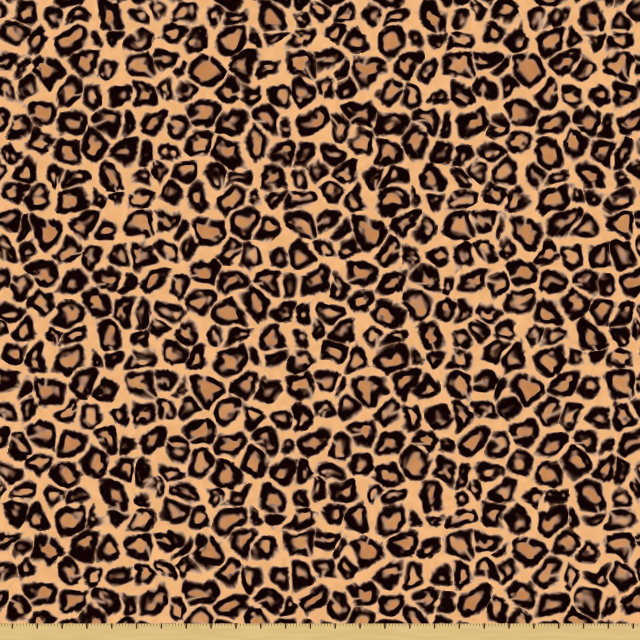
A three.js fragment shader for this pattern:

```glsl
// Leopard print: a repeating tile of scattered sites forms a weighted Voronoi
// diagram; each shrunken, rounded cell is a dark rosette with a small tan heart.
// A pale measuring strip with plain tick marks runs along the lower edge.
varying vec2 vUv;

const float CELLS = 24.0;          // spots across the canvas
const float TILE = 6.0;            // spots before the print repeats
const float JITTER = 0.72;         // scatter of the sites
const float SIZE_SPREAD = 0.3;     // difference between big and small spots
const float ROUNDING = 13.0;       // higher gives sharper corners
const float GAP = 0.048;           // half the gap between spots
const float RING = 0.235;          // thickness of the dark ring in big spots
const float BLUR = 0.076;          // softness of the edges
const float WOBBLE = 0.15;         // unevenness of the outlines
const float WARP = 0.3;            // bending of the whole print
const float NOTCH = 0.055;         // half width of the breaks in the rings
const float STRIP_TOP = 0.026;     // height of the measuring strip
const float TICK_STEP = 0.0388;    // distance between main ticks

const vec3 GROUND = vec3(0.945, 0.712, 0.485);
const vec3 HEART = vec3(0.77, 0.52, 0.32);
const vec3 DARK = vec3(0.07, 0.015, 0.02);
const vec3 HALO = vec3(-0.02, 0.035, 0.115);
const vec3 STRIP = vec3(0.87, 0.75, 0.51);

vec2 hash2(vec2 p) {
  vec3 q = fract(p.xyx * vec3(0.1031, 0.1030, 0.0973));
  q += dot(q, q.yzx + 33.33);
  return fract((q.xx + q.yz) * q.zy);
}

float noise(vec2 p) {
  vec2 i = floor(p), f = fract(p);
  f = f * f * (3.0 - 2.0 * f);
  float low = mix(hash2(i).x, hash2(i + vec2(1.0, 0.0)).x, f.x);
  float high = mix(hash2(i + vec2(0.0, 1.0)).x, hash2(i + 1.0).x, f.x);
  return mix(low, high, f.y);
}

// Site position in xy, weight in z; odd rows are shifted by half a cell
vec3 site(vec2 cell) {
  vec2 id = mod(cell, TILE);
  vec2 jitter = (hash2(id + 7.0) - 0.5) * JITTER;
  vec2 center = cell + 0.5 + vec2(0.5 * mod(cell.y, 2.0), 0.0) + jitter;
  return vec3(center, SIZE_SPREAD * hash2(id + 41.0).x);
}

vec3 leopard(vec2 p) {
  p += WARP * (vec2(noise(p * 1.7), noise(p * 1.7 + 31.0)) - 0.5);
  vec2 base = floor(p);

  // Find the cell that owns this point
  float best = 100.0;
  vec2 owner = base;
  vec3 own = vec3(0.0);
  for (int y = -2; y <= 2; y++) {
    for (int x = -2; x <= 2; x++) {
      vec2 cell = base + vec2(float(x), float(y));
      vec3 s = site(cell);
      vec2 r = s.xy - p;
      float power = dot(r, r) - s.z;
      if (power < best) { best = power; owner = cell; own = s; }
    }
  }

  // Rounded distance to the cell borders
  float sum = 0.0;
  for (int y = -2; y <= 2; y++) {
    for (int x = -2; x <= 2; x++) {
      vec3 s = site(base + vec2(float(x), float(y)));
      vec2 r = s.xy - p;
      float apart = length(s.xy - own.xy);
      if (apart > 0.001) {
        float border = (dot(r, r) - s.z - best) / (2.0 * apart);
        sum += exp(-ROUNDING * border);
      }
    }
  }

  // Narrow some spots along a mostly diagonal axis
  vec2 traits = hash2(mod(owner, TILE) + 83.0);
  vec2 local = p - own.xy;
  float tilt = 0.9 + 2.4 * (traits.x - 0.5);
  float across = abs(dot(local, vec2(-sin(tilt), cos(tilt))));
  sum += exp(-ROUNDING * (mix(0.38, 0.78, traits.y) - across));
  float inside = -log(sum) / ROUNDING;

  // Lumpy outline, with finer teeth on top
  float lumps = WOBBLE * (noise(p * 4.0) - 0.5);
  float teeth = 0.4 * WOBBLE * (noise(p * 9.0) - 0.5);
  float spot = smoothstep(-BLUR, BLUR, inside + lumps + teeth - GAP);

  // Uneven heart, with a thinner ring in small spots
  float size = own.z / SIZE_SPREAD;
  float ring = RING * mix(0.78, 1.08, size);
  float specks = 0.2 * (noise(p * 5.0 + 19.0) - 0.5);
  float heart = smoothstep(-BLUR, BLUR, inside - GAP - ring + specks);

  // Break some of the rings on one side
  vec2 breakTraits = hash2(mod(owner, TILE) + 127.0);
  float angle = 6.2832 * breakTraits.x;
  vec2 dir = vec2(cos(angle), sin(angle));
  float side = abs(local.x * dir.y - local.y * dir.x);
  float wedge = max(side - NOTCH, 0.14 - dot(local, dir));
  float cut = step(0.65, breakTraits.y) * (1.0 - smoothstep(-BLUR, BLUR, wedge));

  // Blend ground, heart and ring, with a pale halo at the edges
  float light = 1.0 - spot * (1.0 - heart) * (1.0 - 0.8 * cut);
  vec3 color = mix(GROUND, HEART, heart * (0.4 + 0.6 * size));
  color += 0.05 * (noise(p * 5.0 + 60.0) - 0.5);
  color = mix(DARK, color, light);
  return color + HALO * 12.2 * pow(light, 4.0) * (1.0 - light);
}

// One row of ticks hanging from the top of the strip
float ticks(vec2 uv, float spacing, float halfWidth, float len) {
  float dx = abs(fract(uv.x / spacing) - 0.5) * spacing;
  float line = 1.0 - smoothstep(halfWidth - 0.0008, halfWidth + 0.0008, dx);
  return line * smoothstep(-0.001, 0.001, uv.y - STRIP_TOP + len);
}

void main() {
  vec3 strip = STRIP + 0.04 * (noise(vUv * vec2(30.0, 240.0)) - 0.5);
  float marks = max(0.7 * ticks(vUv, TICK_STEP, 0.0012, 0.008),
                    0.3 * ticks(vUv, TICK_STEP / 8.0, 0.0007, 0.004));
  strip = mix(strip, DARK, marks);
  float print = smoothstep(-0.0015, 0.0015, vUv.y - STRIP_TOP);
  gl_FragColor = vec4(mix(strip, leopard(vUv * CELLS), print), 1.0);
}
```
